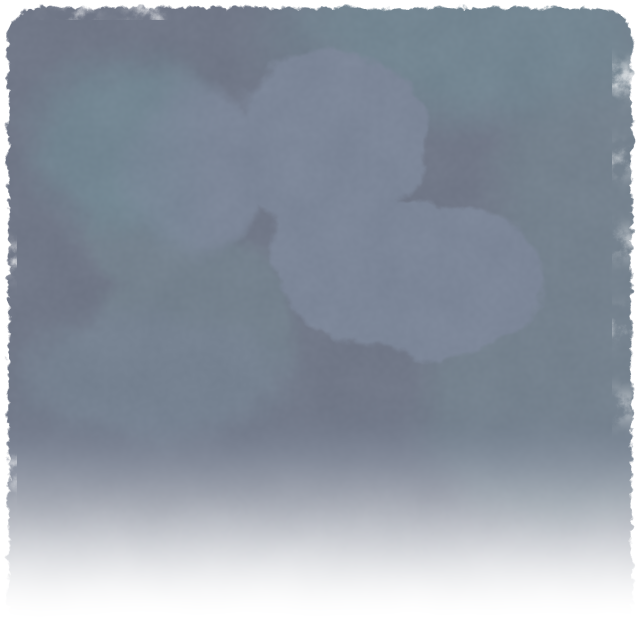
Give the GLSL for this background, as a WebGL 1 fragment shader.

```glsl
precision highp float;
uniform vec2 u_resolution;

#define SLATE vec3(0.442, 0.470, 0.532)
#define GREY_GREEN vec3(0.458, 0.508, 0.557)
#define TEAL vec3(0.452, 0.533, 0.580)
#define CLOUD_BLUE vec3(0.488, 0.528, 0.598)
#define FADE_TOP 0.332
#define FADE_BOTTOM 0.014
#define BORDER 0.012
#define CORNER 0.045
#define SCALLOP 0.013
#define GRAIN 0.022

vec2 hashGradient(vec2 cell) {
  float a = fract(sin(dot(cell, vec2(127.1, 311.7))) * 4375.85) * 6.2832;
  return vec2(cos(a), sin(a));
}

float gradientNoise(vec2 p) {
  vec2 i = floor(p), f = fract(p);
  vec2 w = f * f * f * (f * (f * 6.0 - 15.0) + 10.0);
  float a = dot(hashGradient(i), f);
  float b = dot(hashGradient(i + vec2(1, 0)), f - vec2(1, 0));
  float c = dot(hashGradient(i + vec2(0, 1)), f - vec2(0, 1));
  float d = dot(hashGradient(i + vec2(1, 1)), f - vec2(1, 1));
  return mix(mix(a, b, w.x), mix(c, d, w.x), w.y);
}

float fbm(vec2 p) {
  float sum = 0.0, amp = 0.6;
  for (int i = 0; i < 5; i++) {
    sum += amp * gradientNoise(p);
    p = mat2(1.6, 1.2, -1.2, 1.6) * p + 7.3;
    amp *= 0.5;
  }
  return sum;
}

float ellipse(vec2 p, vec2 center, vec2 radii) {
  return (length((p - center) / radii) - 1.0) * min(radii.x, radii.y);
}

float inside(float d, float soft) {
  return 1.0 - smoothstep(-soft, soft, d);
}

// Layered watercolour clouds over dark slate
vec3 cloudColor(vec2 p) {
  vec2 q = p + 0.035 * vec2(fbm(p * 9.0), fbm(p * 9.0 + 31.0));
  float rough = 0.014 * fbm(p * 34.0);

  float top = ellipse(q, vec2(0.73, 0.96), vec2(0.27, 0.14));
  float right = ellipse(q, vec2(0.93, 0.62), vec2(0.15, 0.42));
  float lowRight = ellipse(q, vec2(0.87, 0.36), vec2(0.21, 0.20));
  float midLeft = ellipse(q, vec2(0.315, 0.49), vec2(0.15, 0.13));
  float lowLeft = ellipse(q, vec2(0.24, 0.405), vec2(0.20, 0.10));
  float leftTeal = ellipse(q, vec2(0.195, 0.775), vec2(0.14, 0.13));
  float leftTail = ellipse(q, vec2(0.25, 0.64), vec2(0.12, 0.11));

  vec3 col = SLATE;
  col = mix(col, GREY_GREEN, inside(min(right, lowRight) + rough, 0.045));
  col = mix(col, mix(GREY_GREEN, TEAL, 0.7), inside(top + rough, 0.06));
  col = mix(col, GREY_GREEN, inside(min(midLeft, leftTail) + rough, 0.018));
  col = mix(col, GREY_GREEN + vec3(0.005, 0.002, 0.012), inside(lowLeft + rough, 0.03));
  col = mix(col, TEAL, 0.85 * inside(leftTeal + rough, 0.045));

  // Main cloud: crisp lobes on the right, diffuse on the left
  float lobes = ellipse(q, vec2(0.515, 0.775), vec2(0.155, 0.142));
  lobes = min(lobes, ellipse(q, vec2(0.306, 0.73), vec2(0.11, 0.13)));
  lobes = min(lobes, ellipse(q, vec2(0.665, 0.557), vec2(0.18, 0.125)));
  lobes = min(lobes, ellipse(q, vec2(0.535, 0.615), vec2(0.11, 0.13)));
  float soft = mix(0.035, 0.006, smoothstep(0.22, 0.45, p.x));
  vec3 body = mix(mix(TEAL, CLOUD_BLUE, 0.5), CLOUD_BLUE, smoothstep(0.2, 0.36, p.x));
  col = mix(col, body, inside(lobes + rough, soft));

  return col + GRAIN * fbm(p * 14.0) + 0.4 * GRAIN * gradientNoise(p * 95.0);
}

// Pale worn patches confined to the border strips
float wornPatches(vec2 p) {
  float side = 0.0, left = 0.0, top = 0.0;
  for (int i = 0; i < 5; i++) {
    float k = float(i);
    float dy = (p.y - 0.875 + 0.13 * k) / 0.026;
    side += (k < 0.5 ? 1.0 : 0.62) * exp(-dy * dy);
  }
  for (int i = 0; i < 2; i++) {
    float k = float(i);
    float dy = (p.y - 0.59 + 0.34 * k) / 0.025;
    float dx = (p.x - 0.115 - 0.115 * k) / 0.03;
    left += exp(-dy * dy);
    top += exp(-dx * dx);
  }
  float amount = side * step(0.957, p.x) + left * step(p.x, 0.027);
  amount += top * step(0.968, p.y);
  return amount * smoothstep(-0.16, 0.32, fbm(p * 27.0 + 4.0));
}

// Signed distance to the torn outline, open at the bottom
float tornEdge(vec2 p) {
  vec2 halfSize = vec2(0.5 - BORDER, 1.0 - BORDER) - CORNER;
  vec2 d = abs(p - vec2(0.5, 0.0)) - halfSize;
  float box = length(max(d, 0.0)) + min(max(d.x, d.y), 0.0) - CORNER;
  float billow = abs(gradientNoise(p * 38.0)) + 0.5 * abs(gradientNoise(p * 83.0 + 5.0));
  return box + SCALLOP * (0.35 - billow) + 0.004 * fbm(p * 130.0);
}

void main() {
  vec2 p = gl_FragCoord.xy / u_resolution;
  vec3 col = cloudColor(p);

  // Cooler band at the onset of the fade
  float band = exp(-pow((p.y - 0.27) / 0.06, 2.0));
  col = mix(col, CLOUD_BLUE, 0.4 * band);
  col = mix(col, vec3(1.0), 0.75 * clamp(wornPatches(p), 0.0, 1.0));

  float fade = smoothstep(FADE_TOP, FADE_BOTTOM, p.y + 0.012 * fbm(p * 7.0));
  float paper = inside(tornEdge(p), 0.0022);
  gl_FragColor = vec4(mix(vec3(1.0), col, paper * (1.0 - fade)), 1.0);
}
```
